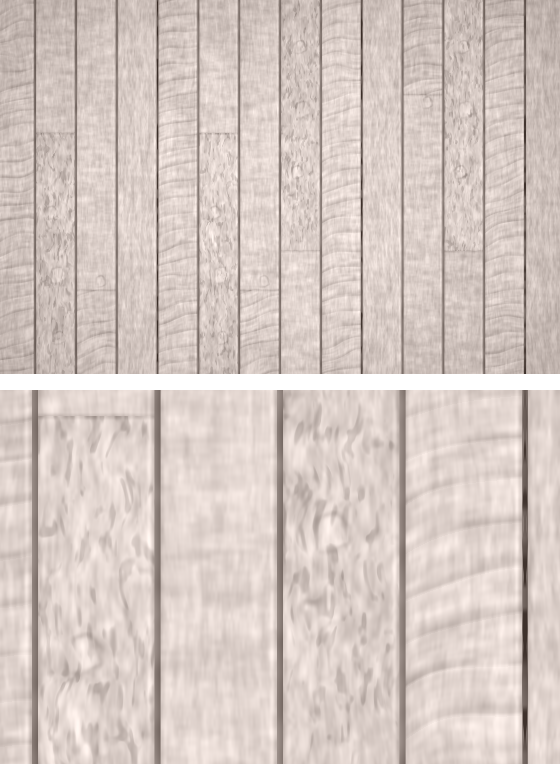
Top, the full canvas; bottom, a detail of the centre.
A Shadertoy shader for this texture:

```glsl
// Pale weathered timber wall: vertical planks with saw marks, knots, butt joints and grooves.

float hash(vec2 p) {
    vec3 h = fract(p.xyx * vec3(0.1031, 0.1030, 0.0973));
    h += dot(h, h.yzx + 33.33);
    return fract((h.x + h.y) * h.z);
}

float noise(vec2 p) {
    vec2 i = floor(p), f = fract(p);
    f = f * f * (3.0 - 2.0 * f);
    return mix(mix(hash(i), hash(i + vec2(1, 0)), f.x),
               mix(hash(i + vec2(0, 1)), hash(i + vec2(1, 1)), f.x), f.y);
}

// Two octaves, centred on zero
float fbm(vec2 p) {
    return 0.65 * noise(p) + 0.35 * noise(p * 2.1 + 17.0) - 0.5;
}

// Fine grain running along the plank
float longGrain(vec2 p) {
    float warp = 0.10 * noise(p * vec2(2.0, 1.1));
    return 0.08 * fbm(vec2((p.x + warp) * 16.0, p.y * 2.0))
         + 0.10 * fbm(vec2((p.x + warp) * 24.0, p.y * 6.0 + 40.0));
}

// Curved saw marks: strong cuts over fine ridges
float sawArcs(vec2 p, float x) {
    float s = (p.y - 0.42 * x + 0.18 * x * x) * 2.7 + 0.7 * noise(vec2(p.x * 1.5, p.y * 1.3));
    float phase = fract(s);
    float strength = 0.15 + 0.85 * noise(vec2(x * 3.0, floor(s) * 3.7 + 5.0));
    float cut = smoothstep(0.0, 0.08, phase) * (1.0 - smoothstep(0.08, 0.32, phase));
    return -0.10 * cut * strength + 0.02 * (phase - 0.5)
         + 0.14 * fbm(vec2(x * 3.5, s * 4.0));
}

// Faint broken marks across the plank
float crossBands(vec2 p) {
    float band = noise(vec2(p.x * 2.5, p.y * 8.0 + 0.6 * noise(p * 3.0))) - 0.5;
    return 0.07 * band + 0.10 * fbm(p * vec2(5.0, 11.0));
}

// Torn, short wavy fibres
float roughFibres(vec2 p) {
    vec2 w = p + 0.10 * vec2(noise(p * vec2(4.0, 3.0)), noise(p * 6.0 + 9.0));
    float crack = smoothstep(0.05, 0.3, fbm(w * vec2(17.0, 6.0) + 31.0));
    return 0.16 * fbm(w * vec2(14.0, 7.0)) - 0.11 * crack + 0.06 * fbm(p * vec2(4.0, 3.0));
}

// Pale uneven disc with a faint broken rim
float knot(vec2 d, float radius) {
    float r = length(d * vec2(1.0, 0.9)) / radius + 0.7 * fbm(d * 8.0 + 50.0);
    float rim = smoothstep(0.6, 0.95, r) * (1.0 - smoothstep(0.95, 1.35, r));
    return 0.045 * (1.0 - smoothstep(0.4, 1.0, r)) - 0.10 * rim * noise(d * 7.0 + 20.0);
}

void mainImage(out vec4 fragColor, in vec2 fragCoord) {
    vec2 uv = fragCoord / iResolution.xy;

    // One unit is one plank width
    vec2 q = uv * vec2(13.714, 9.143) + vec2(0.143, 0.0);
    float px = 13.714 / iResolution.x;
    float id = floor(q.x), x = q.x - id;
    float slot = mod(id, 4.0);
    bool leftHalf = id < 6.5;
    vec2 p = vec2(x + id * 7.3, q.y + id * 3.1);

    // Finish above and below the joint: 0 arcs, 1 bands, 2 rough, 3 long grain
    int upper = 0, lower = 0;
    float joint = -1.0;
    if (slot == 1.0 && leftHalf) { upper = 1; lower = 2; joint = 5.88; }
    else if (slot == 2.0 && leftHalf) { upper = 1; joint = 2.05; }
    else if (slot == 2.0) { lower = 1; joint = 6.82; }
    else if (slot == 3.0 && id > 6.0) { upper = 2; lower = 1; joint = 3.0; }
    else if (slot != 0.0) upper = 3;
    int finish = q.y > joint ? upper : lower;

    float tone = 0.845 + 0.03 * (hash(vec2(id, float(finish) + 3.0)) - 0.5);
    tone += longGrain(p) * (finish == 3 ? 1.4 : 1.0) + 0.04 * fbm(p * vec2(1.5, 0.7));
    if (finish == 0) tone += sawArcs(p, x);
    if (finish == 1) tone += crossBands(p);
    if (finish == 3) tone += 0.5 * crossBands(p);
    if (finish == 2) {
        tone += roughFibres(p) - 0.01;
        float start = leftHalf ? 0.87 : 4.92;
        for (float k = 0.0; k < 3.0; k++) {
            vec2 centre = vec2(0.35 + 0.28 * hash(vec2(k, slot)), start + 1.53 * k);
            tone += knot(vec2(x, q.y) - centre, k == 1.0 ? 0.21 : 0.14);
        }
    }
    // Small knot beside the joint of the banded planks
    if (slot == 2.0) tone += knot(vec2(x, q.y) - vec2(0.62, joint + (leftHalf ? 0.2 : -0.2)), 0.12);

    // Butt joint
    tone -= 0.08 * (1.0 - smoothstep(0.0, 0.03 + px, abs(q.y - joint)));

    // Groove: rounded shoulders, dark bed, pale lip on its left
    float g = floor(q.x + 0.5), side = q.x - g, d = abs(side);
    tone -= 0.08 * (1.0 - smoothstep(0.02, 0.075, d));
    tone += 0.05 * (1.0 - smoothstep(0.0, 0.03, abs(side + 0.065)));
    float bed = 1.0 - smoothstep(0.025 - 0.5 * px, 0.025 + 0.5 * px, d);
    tone = mix(tone, 0.51 + 0.12 * fbm(vec2(g * 9.0, q.y * 4.0)) - 2.0 * side, bed);

    // Three grooves open into thin, broken black gaps
    if (g == 4.0 || g == 9.0 || g == 13.0) {
        float gap = 0.006 + 0.016 * noise(vec2(g * 5.0, q.y * 7.0));
        float open = 0.3 + 0.6 * smoothstep(0.3, 0.7, noise(vec2(g * 3.0, q.y * 5.0 + 8.0)));
        tone = mix(tone, 0.20, open * (1.0 - smoothstep(gap - 0.5 * px, gap + 0.5 * px, d)));
    }

    // Light falls off toward the corners
    vec2 c = uv - vec2(0.5, 0.48);
    tone *= 1.06 - 0.37 * dot(c, c);
    fragColor = vec4(clamp(tone + vec3(0.0, -0.05, -0.073), 0.0, 1.0), 1.0);
}
```
